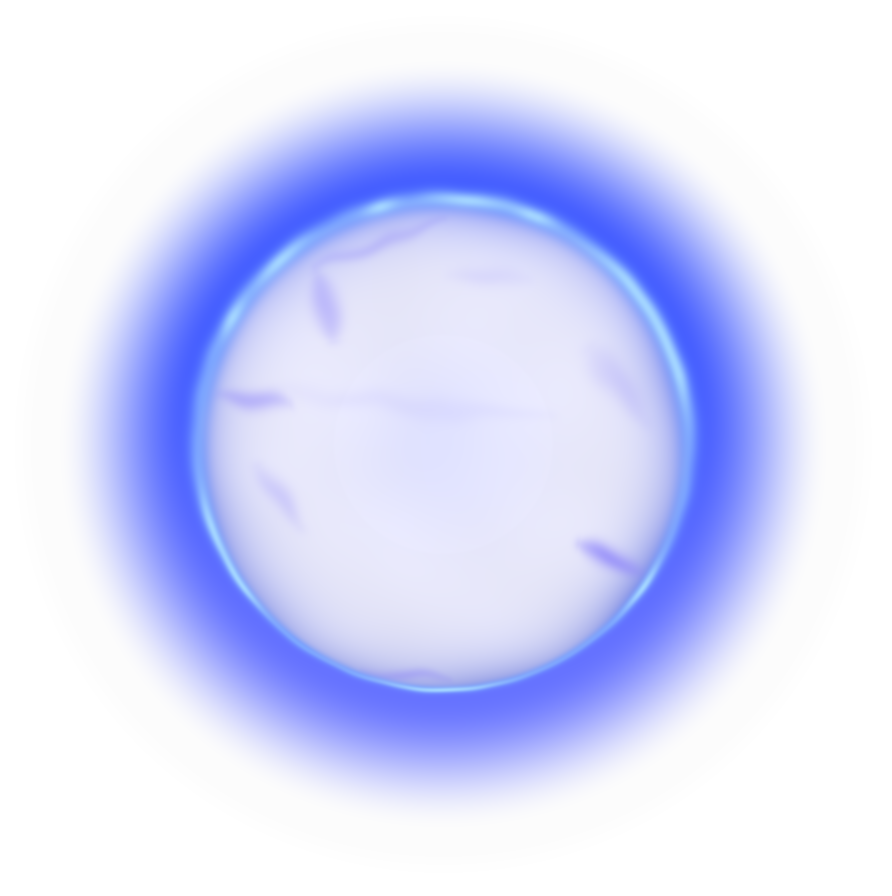
A Shadertoy shader for this background:

```glsl
// A glassy pale orb with a thin luminous rim inside a soft blue halo.
// Radial profiles shape the halo, rim and interior; tapered strokes bent by
// gradient noise form violet wisps, and angular lobes light up the rim.

const vec2 CENTER = vec2(-0.003, 0.004);
const float RADIUS = 0.274;

const vec3 PAPER = vec3(1.0);
const vec3 HALO_TOP = vec3(0.25, 0.35, 1.0);
const vec3 HALO_BOTTOM = vec3(0.40, 0.45, 1.0);
const vec3 PEARL = vec3(0.915, 0.915, 0.982);
const vec3 CORE = vec3(0.865, 0.875, 1.0);
const vec3 EDGE_TOP = vec3(0.48, 0.54, 0.96);
const vec3 EDGE_BOTTOM = vec3(0.56, 0.60, 0.89);
const vec3 WISP = vec3(0.52, 0.48, 0.98);
const vec3 RIM = vec3(0.45, 0.61, 1.0);
const vec3 GLINT = vec3(0.66, 0.86, 1.0);

// Wisp strokes as start and end points, with their width and strength
const int WISPS = 9;
const vec4 STROKES[WISPS] = vec4[](
    vec4(-0.144, 0.189, -0.123, 0.124), vec4(-0.253, 0.059, -0.178, 0.048),
    vec4(0.148, -0.106, 0.215, -0.137), vec4(-0.208, -0.022, -0.161, -0.090),
    vec4(0.161, 0.108, 0.223, 0.033), vec4(-0.146, 0.200, -0.002, 0.255),
    vec4(0.005, 0.193, 0.090, 0.189), vec4(-0.093, -0.251, 0.005, -0.258),
    vec4(-0.198, 0.063, 0.116, 0.033));
const vec2 BRUSHES[WISPS] = vec2[](
    vec2(0.013, 0.38), vec2(0.010, 0.42), vec2(0.011, 0.66),
    vec2(0.011, 0.24), vec2(0.014, 0.20), vec2(0.008, 0.26),
    vec2(0.012, 0.12), vec2(0.006, 0.32), vec2(0.012, 0.08));

// Rim highlights as angle and angular width
const int GLINTS = 11;
const vec2 LOBES[GLINTS] = vec2[](
    vec2(2.30, 0.09), vec2(1.83, 0.05), vec2(1.47, 0.11), vec2(1.19, 0.06),
    vec2(0.68, 0.17), vec2(0.33, 0.13), vec2(2.60, 0.06), vec2(-2.79, 0.11),
    vec2(-2.54, 0.09), vec2(-1.57, 0.16), vec2(-0.62, 0.08));

vec2 hashGradient(vec2 cell) {
    float h = fract(sin(dot(cell, vec2(127.1, 311.7))) * 43758.5);
    return vec2(cos(6.2832 * h), sin(6.2832 * h));
}

float gradientNoise(vec2 p) {
    vec2 i = floor(p), f = fract(p);
    vec2 u = f * f * f * (f * (f * 6.0 - 15.0) + 10.0);
    vec2 e = vec2(0.0, 1.0);
    float low = mix(dot(hashGradient(i), f),
                    dot(hashGradient(i + e.yx), f - e.yx), u.x);
    float high = mix(dot(hashGradient(i + e.xy), f - e.xy),
                     dot(hashGradient(i + e.yy), f - e.yy), u.x);
    return mix(low, high, u.y);
}

float gaussian(float x, float width) {
    return exp(-x * x / (width * width));
}

// Soft stroke, strongest in the middle and thinner at both ends
float stroke(vec2 p, vec2 a, vec2 b, float width) {
    vec2 ab = b - a;
    float t = clamp(dot(p - a, ab) / dot(ab, ab), 0.0, 1.0);
    float body = 4.0 * t * (1.0 - t);
    return gaussian(length(p - a - ab * t), width * mix(0.7, 1.1, body))
         * mix(0.35, 1.0, body);
}

float wisps(vec2 p) {
    vec2 bend = vec2(gradientNoise(p * 19.0), gradientNoise(p * 19.0 + 31.0));
    float clear = 1.0;
    for (int i = 0; i < WISPS; i++) {
        vec4 s = STROKES[i];
        clear *= 1.0 - BRUSHES[i].y * stroke(p + 0.010 * bend, s.xy, s.zw, BRUSHES[i].x);
    }
    return 1.0 - clear;
}

float glints(float angle) {
    float sum = 0.0;
    for (int i = 0; i < GLINTS; i++) {
        sum += exp((cos(angle - LOBES[i].x) - 1.0) / (LOBES[i].y * LOBES[i].y));
    }
    return min(sum, 1.0);
}

vec3 halo(float r, float up) {
    vec3 faint = mix(PAPER, vec3(0.988), smoothstep(0.488, 0.45, r));
    float glow = smoothstep(0.432, 0.282, r);
    return mix(faint, mix(HALO_BOTTOM, HALO_TOP, smoothstep(0.0, 0.75, up)), glow);
}

vec3 interior(vec2 p, float r, float up) {
    vec3 color = mix(PEARL, CORE, 0.85 * gaussian(r, 0.10));
    color += 0.006 * smoothstep(0.124, 0.120, r);
    color += 0.018 * gradientNoise(p * 9.0 + 4.0);
    float uneven = 1.0 + 0.5 * gradientNoise(p * 7.0);
    float shade = pow(min(r / RADIUS, 1.0), 9.0) * uneven;
    color = mix(color, mix(EDGE_BOTTOM, EDGE_TOP, up), clamp(shade, 0.0, 1.0));
    return mix(color, WISP, wisps(p));
}

void mainImage(out vec4 fragColor, in vec2 fragCoord) {
    vec2 p = (fragCoord - 0.5 * iResolution.xy) / iResolution.y;
    vec2 q = p - CENTER;
    float r = length(q);
    vec2 dir = q / max(r, 0.0001);
    float up = 0.5 + 0.5 * dir.y;

    // Halo outside, pearl inside
    float inside = smoothstep(RADIUS + 0.004, RADIUS - 0.004, r);
    vec3 color = mix(halo(r, up), interior(p, r, up), inside);

    // Rim, thicker toward the top, with bright highlights
    float ripple = gradientNoise(dir * 6.0);
    float d = r - RADIUS - 0.0012 * ripple;
    float width = mix(0.0045, 0.0125, smoothstep(0.0, 0.65, up));
    float shine = glints(atan(dir.y, dir.x));
    color = mix(color, RIM, gaussian(d, width) * (0.85 + 0.25 * ripple));
    color = mix(color, GLINT, gaussian(d, 0.6 * width) * (0.18 + 0.72 * shine));

    fragColor = vec4(clamp(color, 0.0, 1.0), 1.0);
}
```
